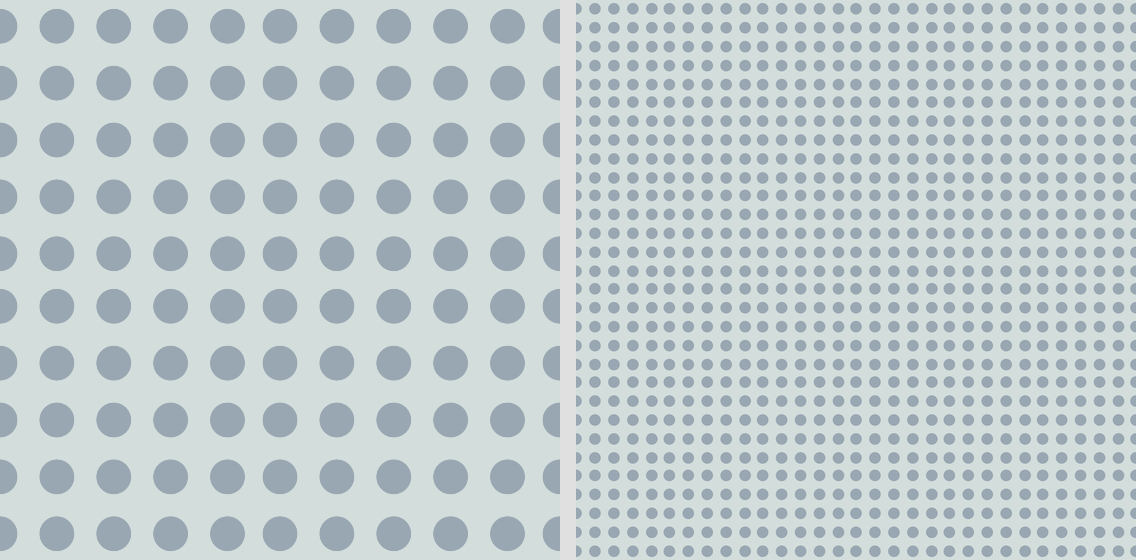
Left, the tile; right, the same tile 3 across and 3 down.
A WebGL 1 fragment shader for this pattern:

```glsl
precision highp float;

uniform vec2 u_resolution;

const vec3 GROUND_COLOR = vec3(0.826, 0.865, 0.859);
const vec3 DOT_COLOR = vec3(0.596, 0.655, 0.698);
const float TILES = 2.0;                      // tiles per canvas side
const float DOTS = 5.0;                       // dots per tile side
const float PITCH = 0.203125;                 // dot spacing, in tiles
const float RADIUS = 0.0621;                  // dot radius, in tiles
const vec2 FIRST_DOT = vec2(0.0, 0.09375);    // first centre, in tiles

// Offset to the nearest dot; the gap closing each tile is narrower
vec2 dotOffset(vec2 tilePos) {
  float halfClosingGap = 0.5 * (1.0 - (DOTS - 1.0) * PITCH);
  vec2 p = fract(tilePos - FIRST_DOT + halfClosingGap) - halfClosingGap;
  vec2 index = clamp(floor(p / PITCH + 0.5), 0.0, DOTS - 1.0);
  return p - index * PITCH;
}

void main() {
  vec2 tilePos = gl_FragCoord.xy / u_resolution * TILES;
  float edge = 0.5 * TILES / min(u_resolution.x, u_resolution.y);

  // Flat dots with a one-pixel soft edge
  float dist = length(dotOffset(tilePos)) - RADIUS;
  float coverage = 1.0 - smoothstep(-edge, edge, dist);

  gl_FragColor = vec4(mix(GROUND_COLOR, DOT_COLOR, coverage), 1.0);
}
```
